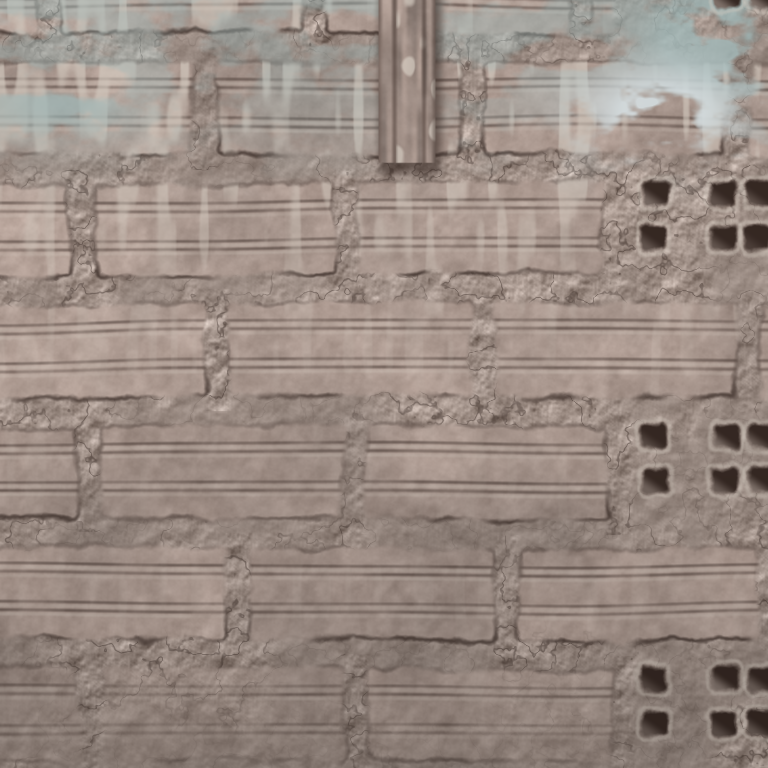
Give the GLSL for this texture, as a Shadertoy shader.

```glsl
const float ROW_PITCH = 0.158, ROW_TOP = -0.096;
const float BRICK_PITCH = 0.346, END_BRICKS_X = 0.800;
const vec2 BRICK_HALF = vec2(0.157, 0.060);
const vec2 HOLE_HALF = vec2(0.0165, 0.0155);
const vec2 BEAM_MID = vec2(0.530, 0.056), BEAM_HALF = vec2(0.037, 0.156);
// First vertical joint of each row, top to bottom
const float JOINT_X[7] = float[7](0.065, 0.270, 0.108, 0.283, 0.115, 0.312, 0.120);
const float HOLE_X[3] = float[3](0.853, 0.943, 0.990);
const vec3 CLAY = vec3(0.625, 0.558, 0.525);
const vec3 MORTAR = vec3(0.590, 0.532, 0.500);
const vec3 PALE = vec3(0.800, 0.765, 0.725);
const vec3 CYAN_PAINT = vec3(0.600, 0.690, 0.690);
const vec3 WHITE_PAINT = vec3(0.800, 0.830, 0.840);
const vec3 DARK = vec3(0.200, 0.150, 0.130);

float hash(vec2 p) {
    vec3 q = fract(p.xyx * 0.1031);
    q += dot(q, q.yzx + 33.33);
    return fract((q.x + q.y) * q.z);
}

float noise(vec2 p) {
    vec2 i = floor(p), f = fract(p);
    f = f * f * (3.0 - 2.0 * f);
    return mix(mix(hash(i), hash(i + vec2(1, 0)), f.x),
               mix(hash(i + vec2(0, 1)), hash(i + vec2(1, 1)), f.x), f.y);
}

float fbm(vec2 p) {
    float sum = 0.0, amp = 0.53;
    for (int i = 0; i < 4; i++, amp *= 0.5) {
        sum += amp * noise(p);
        p = p * 2.03 + 17.3;
    }
    return sum;
}

float box(vec2 p, vec2 halfSize, float radius) {
    vec2 d = abs(p) - halfSize + radius;
    return length(max(d, 0.0)) + min(max(d.x, d.y), 0.0) - radius;
}

// Soft stripe centred on zero
float stripe(float d, float width) {
    return 1.0 - smoothstep(0.0, max(width, 1.5 / iResolution.y), abs(d));
}

float spot(vec2 p, vec2 centre, vec2 size) {
    vec2 d = (p - centre) / size;
    return exp(-dot(d, d));
}

void mainImage(out vec4 fragColor, in vec2 fragCoord) {
    vec2 p = fragCoord / iResolution.xy;
    p.y = 1.0 - p.y; // y runs down the wall
    float px = 1.0 / iResolution.y;
    float grain = fbm(p * 60.0) - 0.5, patches = fbm(p * 7.0 + 4.0);

    // Brick cell, with slightly uneven courses
    vec2 w = p + 0.009 * (vec2(noise(p * 9.0), noise(p * vec2(4.0, 7.0) + 9.0)) - 0.5);
    float row = clamp(floor((w.y - ROW_TOP) / ROW_PITCH), 0.0, 6.0);
    float rowY = ROW_TOP + (row + 0.5) * ROW_PITCH;
    float along = (w.x - JOINT_X[int(row)]) / BRICK_PITCH;
    vec2 local = vec2((fract(along) - 0.5) * BRICK_PITCH, w.y - rowY);
    float id = hash(vec2(floor(along), row) + 31.0);
    bool evenRow = mod(row, 2.0) < 0.5;
    float endOn = evenRow ? smoothstep(-0.006, 0.006, w.x - END_BRICKS_X) : 0.0;

    // Brick face, rough joints and smeared mortar
    float edge = box(local, BRICK_HALF, 0.006) + 0.016 * (fbm(p * 32.0) - 0.5);
    float smear = smoothstep(0.82, 0.98, p.y + 0.25 * (patches - 0.5)) * 0.65;
    float bare = (1.0 - endOn) * (1.0 - smear);
    float face = (1.0 - smoothstep(-0.003 - px, 0.003 + px, edge)) * bare;
    float joint = smoothstep(0.150, 0.163, abs(local.x));
    float rough = (1.0 - face) * clamp(smoothstep(0.35, 0.65, patches) + 0.6 * joint, 0.25, 1.0);
    vec3 col = mix(MORTAR, CLAY * (0.96 + 0.10 * id), face) * (0.86 + 0.28 * patches);
    float relief = fbm((p + vec2(0.002, 0.004)) * 48.0) - fbm(p * 48.0);
    col += relief * mix(0.10, 0.75, rough) + grain * 0.13;
    col = mix(col, DARK, stripe(fbm(p * 30.0 + 5.0) - 0.5, 0.035) * rough * 0.38);

    // Extruded grooves and the pale ribs beside them
    for (int i = 0; i < 4; i++) {
        float y = local.y - (i < 2 ? -0.037 : 0.013) - 0.011 * float(i % 2);
        float wear = face * (0.5 + 0.5 * noise(vec2(p.x * 22.0, float(i) * 7.0 + row * 3.0)));
        col = mix(col, PALE, stripe(y - 0.0055, 0.004) * wear * 0.32);
        col = mix(col, DARK, stripe(y, 0.0036) * wear * 0.48);
    }

    // Broken shadow along the brick outline
    float broken = smoothstep(0.25, 0.7, noise(p * 26.0)) * bare;
    col = mix(col, DARK, stripe(edge, 0.0055) * broken * (0.3 + 0.4 * smoothstep(0.02, 0.06, local.y)));

    // Pale drips and weathered paint, strongest near the top
    float drips = smoothstep(0.56, 0.82, noise(p * vec2(75.0, 13.0))) * face;
    col = mix(col, PALE, drips * (0.63 - 0.55 * smoothstep(0.10, 0.55, p.y)));
    float flakes = smoothstep(0.40, 0.62, fbm(p * vec2(16.0, 28.0) + 2.0));
    float tint = 0.45 - 0.45 * smoothstep(0.0, 0.30, p.y)
        + spot(p, vec2(0.08, 0.14), vec2(0.10, 0.04)) * 0.5 + spot(p, vec2(0.94, 0.06), vec2(0.10, 0.07)) * 0.7;
    col = mix(col, CYAN_PAINT, min(tint * flakes, 0.8));
    col = mix(col, WHITE_PAINT, min(spot(p, vec2(0.86, 0.145), vec2(0.10, 0.055)) * flakes * 1.2, 0.9));

    // Hollow ends of the crosswise bricks
    for (int i = row < 0.5 ? 2 : 0; i < 6 && evenRow; i++) {
        float seed = hash(vec2(float(i) + 3.0, row * 5.0 + 1.0));
        vec2 h = p - vec2(HOLE_X[i / 2] + 0.008 * (seed - 0.5), rowY - 0.047 + 0.058 * float(i % 2));
        float d = box(h, HOLE_HALF, 0.006) + 0.010 * (fbm(p * 50.0) - 0.5);
        float rubble = smoothstep(-0.002, 0.020, h.y - h.x * 0.7) * (0.25 + 0.65 * seed);
        col = mix(col, PALE, stripe(d - 0.005, 0.005) * 0.4);
        col = mix(mix(DARK, MORTAR * 0.9, rubble), col, smoothstep(-0.002 - px, 0.002 + px, d));
    }

    // Upright beam and its shadow
    vec2 b = p - BEAM_MID;
    col = mix(col, DARK, 0.6 - 0.6 * smoothstep(-0.006, 0.014, box(b - vec2(0.004, 0.012), BEAM_HALF, 0.006)));
    float across = b.x / BEAM_HALF.x;
    vec3 wood = CLAY * (0.78 + 0.35 * noise(p * vec2(150.0, 12.0))) + grain * 0.1;
    wood = mix(wood, PALE, smoothstep(0.6, 0.8, noise(p * vec2(60.0, 35.0))) * step(-0.4, across) * 0.7);
    wood = mix(wood, DARK, 0.5 * stripe(across + 0.44, 0.16) + 0.45 * stripe(across - 0.6, 0.14)
        + 0.45 * stripe(abs(across) - 1.0, 0.2));
    col = mix(wood, col, smoothstep(-px, px, box(b, BEAM_HALF, 0.002)));

    col *= 1.04 - 0.13 * smoothstep(0.45, 1.0, p.y); // broad shading
    fragColor = vec4(clamp(col, 0.0, 1.0), 1.0);
}
```
